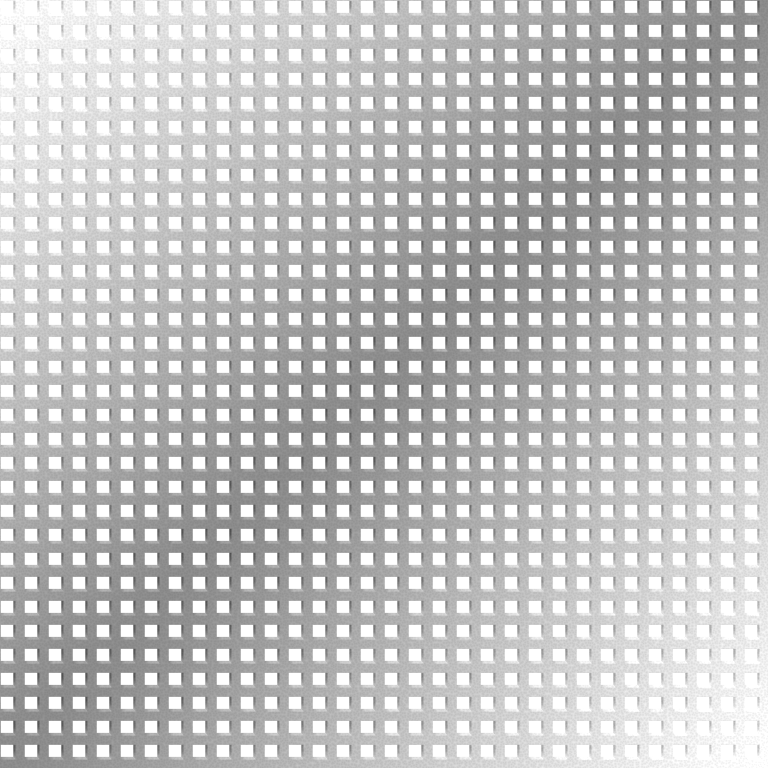
Write a WebGL 2 fragment shader that draws this texture.

```glsl
#version 300 es
precision highp float;

uniform vec2 u_resolution;
out vec4 fragColor;

// Layout, in fractions of one cell measured from its upper left corner
const float REPEATS = 32.0;
const vec2 HOLE_MIN = vec2(0.03, 0.03);
const vec2 HOLE_MAX = vec2(0.555, 0.535);
const vec2 RECESS_MAX = vec2(0.645, 0.65);

// Shades
const float HOLE_SHADE = 1.0;
const float BAND_SHADE = 0.525;
const float CORNER_SHADE = 1.01;
const float BAND_CENTER = 0.495;
const float SIDE_WALL_TOP = -0.20;
const float SIDE_WALL_BOTTOM = 0.06;
const float LOWER_WALL = 0.11;
const float WALL_VARIATION = 0.06;

// Grain
const float GRAIN_CELLS = 300.0;
const float GRAIN_DARK = 0.05;
const float GRAIN_LIGHT = 0.11;

vec2 hash22(vec2 p) {
    vec3 q = fract(vec3(p.xyx) * vec3(0.1031, 0.1030, 0.0973));
    q += dot(q, q.yzx + 33.33);
    return fract((q.xx + q.yz) * q.zy);
}

// Distance to the nearest scattered point
float cellularNoise(vec2 p) {
    vec2 cell = floor(p);
    float nearest = 2.0;
    for (int y = -1; y <= 1; y++) {
        for (int x = -1; x <= 1; x++) {
            vec2 neighbor = cell + vec2(x, y);
            nearest = min(nearest, distance(p, neighbor + hash22(neighbor)));
        }
    }
    return nearest;
}

// Coverage of an axis-aligned box with softened edges
float boxMask(vec2 p, vec2 low, vec2 high, float soft) {
    vec2 d = abs(p - 0.5 * (low + high)) - 0.5 * (high - low);
    vec2 inside = 1.0 - smoothstep(-soft, soft, d);
    return inside.x * inside.y;
}

// Brushed sheet: dark diagonal band fading to bright corners
float sheetShade(vec2 uv) {
    float along = 0.5 * (uv.x + uv.y);
    float fade = min(abs(along - BAND_CENTER) * 2.0, 1.0);
    float grain = cellularNoise(uv * GRAIN_CELLS) - 0.46;
    return mix(BAND_SHADE, CORNER_SHADE, sqrt(fade * fade + 0.002))
         + grain * mix(GRAIN_DARK, GRAIN_LIGHT, fade);
}

// Shade offset of the visible walls on the right and lower sides
float wallOffset(vec2 p, float variation, float soft) {
    float depth = smoothstep(HOLE_MIN.y, RECESS_MAX.y, p.y);
    float side = mix(SIDE_WALL_TOP, SIDE_WALL_BOTTOM, depth * depth);
    vec2 past = p - HOLE_MAX;
    float onSide = smoothstep(-soft, soft, past.x - past.y);
    float lower = LOWER_WALL * smoothstep(HOLE_MIN.x, 0.25, p.x);
    return mix(lower, side, onSide) + variation * WALL_VARIATION;
}

void main() {
    vec2 uv = gl_FragCoord.xy / u_resolution;
    uv.y = 1.0 - uv.y;
    vec2 grid = uv * REPEATS;
    vec2 local = fract(grid + 0.15) - 0.15;
    float soft = 0.6 * REPEATS / min(u_resolution.x, u_resolution.y);

    float shade = sheetShade(uv);
    float variation = hash22(floor(grid + 0.15) + 7.0).x - 0.5;

    // Recess walls, then the open hole
    float recess = boxMask(local, HOLE_MIN, RECESS_MAX, soft);
    shade += recess * wallOffset(local, variation, soft);
    shade = clamp(shade, 0.0, 1.0);
    shade = mix(shade, HOLE_SHADE, boxMask(local, HOLE_MIN, HOLE_MAX, soft));

    fragColor = vec4(vec3(shade), 1.0);
}
```
